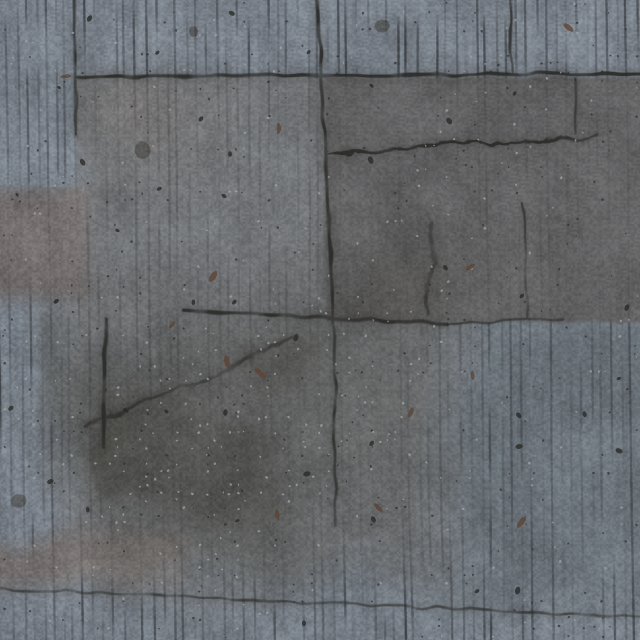
Give the GLSL for this texture, as a WebGL 1 fragment shader.

```glsl
precision highp float;
// Worn concrete paving: brushed grooves, slab joints, cracks, damp stains and grit.
uniform vec2 u_resolution;

const vec3 BLUE_CONCRETE = vec3(0.475, 0.505, 0.540);
const vec3 SHADE_CONCRETE = vec3(0.420, 0.450, 0.478);
const vec3 GREY_CONCRETE = vec3(0.445, 0.455, 0.465);
const vec3 BROWN_CONCRETE = vec3(0.385, 0.383, 0.388);
const vec3 PINK_CONCRETE = vec3(0.455, 0.437, 0.432);
const vec3 STAIN = vec3(0.275, 0.273, 0.255);
const vec3 JOINT = vec3(0.165, 0.165, 0.155);
const vec3 GRIT = vec3(0.64, 0.65, 0.65);
const vec3 LEAF = vec3(0.36, 0.26, 0.20);
const float GROOVES = 64.0;
const float GRAIN = 0.17;
const float MOTTLE = 0.13;

float hash(vec2 p) {
  return fract(sin(dot(p, vec2(127.1, 311.7))) * 43758.5453);
}

float noise(vec2 p) {
  vec2 i = floor(p), f = fract(p);
  f = f * f * (3.0 - 2.0 * f);
  return mix(mix(hash(i), hash(i + vec2(1, 0)), f.x),
             mix(hash(i + vec2(0, 1)), hash(i + vec2(1, 1)), f.x), f.y);
}

float fbm(vec2 p) {
  float sum = 0.0, amp = 0.5;
  for (int i = 0; i < 5; i++) {
    sum += amp * noise(p);
    p = p * 2.03 + 17.3;
    amp *= 0.5;
  }
  return sum;
}

// Soft-edged rectangle mask
float box(vec2 p, vec2 lo, vec2 hi, float soft) {
  vec2 m = smoothstep(lo - soft, lo + soft, p) * (1.0 - smoothstep(hi - soft, hi + soft, p));
  return m.x * m.y;
}

// Dark line from a to b with a faint dirty halo
float seam(vec2 p, vec2 a, vec2 b, float width) {
  vec2 d = b - a;
  float t = clamp(dot(p - a, d) / dot(d, d), 0.0, 1.0);
  float r = length(p - a - d * t);
  float wear = 0.45 + 0.75 * noise(p * 45.0);
  return wear * (0.8 * (1.0 - smoothstep(width * 0.3, width + 0.0016, r)) + 0.3 * exp(-r / (width * 3.0)));
}

// Scattered ellipses, one at most in each grid cell
float specks(vec2 p, float scale, float share, float radius, float stretch, float seed) {
  vec2 q = p * scale, cell = floor(q) + seed;
  vec2 offset = fract(q) - 0.3 - 0.4 * vec2(hash(cell + 3.1), hash(cell + 7.7));
  float angle = 6.283 * hash(cell + 5.3);
  float c = cos(angle), s = sin(angle);
  offset = mat2(c, -s, s, c) * offset * vec2(1.0, stretch);
  float size = radius * (0.5 + 0.5 * hash(cell + 9.2));
  float blur = scale * 0.0012;
  return step(hash(cell), share) * (1.0 - smoothstep(size - blur, size + blur, length(offset)));
}

// Brushed lines of uneven depth, running down the canvas
float grooves(vec2 p) {
  float x = (p.x + 0.012 * p.y + 0.005 * noise(p * vec2(9.0, 4.0))) * GROOVES;
  float id = floor(x);
  float d = abs(fract(x) - 0.3 - 0.4 * hash(vec2(id, 2.0))) / GROOVES;
  float depth = (0.35 + 0.65 * hash(vec2(id, 5.0))) * smoothstep(0.15, 0.7, noise(vec2(id * 7.3, p.y * 13.0)));
  return depth * (1.0 - smoothstep(0.0006, 0.0030, d));
}

float blob(vec2 p, vec2 centre, vec2 size) {
  vec2 d = (p - centre) / size;
  return exp(-dot(d, d));
}

void main() {
  vec2 p = gl_FragCoord.xy / u_resolution;
  vec2 warp = vec2(fbm(p * 7.0), fbm(p * 7.0 + 31.0)) - 0.48;
  vec2 soft = p + 0.10 * warp;
  vec2 rough = p + 0.006 * (vec2(noise(p * 38.0), noise(p * 38.0 + 50.0)) - 0.5);
  vec2 jagged = p + 0.028 * (vec2(fbm(p * 22.0), fbm(p * 22.0 + 9.0)) - 0.48);

  // Slabs
  float middle = box(soft, vec2(0.09, 0.09), vec2(0.70, 0.96), 0.06) * (1.0 - smoothstep(0.876, 0.882, rough.y));
  float right = box(rough, vec2(0.508, 0.497), vec2(1.2, 0.88), 0.005);
  float shade = box(soft, vec2(0.50, 0.06), vec2(1.2, 0.50), 0.04);
  float corner = box(rough, vec2(-0.2, 0.71), vec2(0.118, 1.2), 0.005);
  float pink = box(rough, vec2(-0.2, 0.535), vec2(0.14, 0.705), 0.02) + box(soft, vec2(-0.2, 0.09), vec2(0.30, 0.16), 0.025);
  pink += 0.6 * blob(soft, vec2(0.22, 0.82), vec2(0.09, 0.06));
  vec3 color = mix(BLUE_CONCRETE, SHADE_CONCRETE, shade);
  color = mix(color, GREY_CONCRETE, middle * (1.0 - corner));
  color = mix(color, BROWN_CONCRETE, right);
  color = mix(color, PINK_CONCRETE, clamp(pink, 0.0, 1.0) * (1.0 - corner));

  // Damp stains
  float stain = blob(soft, vec2(0.36, 0.28), vec2(0.14, 0.17)) + 0.8 * blob(soft, vec2(0.20, 0.33), vec2(0.11, 0.13));
  stain += 0.7 * blob(soft, vec2(0.43, 0.46), vec2(0.10, 0.06)) + 0.5 * blob(soft, vec2(0.60, 0.36), vec2(0.10, 0.16));
  stain += 0.5 * blob(soft, vec2(0.60, 0.56), vec2(0.10, 0.08)) + 0.5 * blob(soft, vec2(0.08, 0.44), vec2(0.03, 0.10));
  stain += 0.9 * blob(p, vec2(0.165, 0.27), vec2(0.022, 0.04));
  stain = clamp(stain, 0.0, 1.0);
  color = mix(color, STAIN, stain * (0.45 + 0.5 * fbm(p * 11.0)));
  color = mix(color, STAIN, 0.6 * specks(rough, 11.0, 0.04, 0.17, 1.1, 40.0));

  // Brushed finish and grain
  float brushed = (1.0 - 0.55 * middle) * (1.0 - 0.8 * right) * (1.0 - 0.35 * shade) * (1.0 - 0.8 * stain);
  brushed = max(brushed * (1.0 - 0.7 * clamp(pink, 0.0, 1.0)), corner);
  float streak = noise(vec2(p.x * 150.0, p.y * 9.0)) - 0.5;
  color *= 1.0 - brushed * (0.42 * grooves(p) - 0.10 * streak);
  float grain = noise(p * 330.0) + 0.6 * noise(p * 170.0 + 20.0) - 0.8;
  color *= 1.0 + GRAIN * grain + MOTTLE * 2.0 * (fbm(p * 16.0) - 0.48);

  // Joints and cracks
  float dark = seam(rough, vec2(0.494, 1.02), vec2(0.522, 0.50), 0.0028);
  dark = max(dark, 0.8 * seam(rough, vec2(0.522, 0.50), vec2(0.525, 0.18), 0.0024));
  dark = max(dark, seam(rough, vec2(0.12, 0.879), vec2(1.02, 0.886), 0.0028));
  dark = max(dark, 0.9 * seam(rough, vec2(0.285, 0.515), vec2(0.70, 0.494), 0.0032));
  dark = max(dark, 0.6 * seam(rough, vec2(0.70, 0.494), vec2(0.88, 0.502), 0.0018));
  dark = max(dark, seam(rough, vec2(0.165, 0.50), vec2(0.163, 0.30), 0.0030));
  dark = max(dark, 0.7 * seam(rough, vec2(0.118, 1.02), vec2(0.119, 0.79), 0.0020));
  dark = max(dark, 0.7 * seam(rough, vec2(0.797, 1.02), vec2(0.800, 0.886), 0.0018));
  dark = max(dark, 0.6 * seam(rough, vec2(0.818, 0.68), vec2(0.823, 0.50), 0.0018));
  dark = max(dark, 0.6 * seam(rough, vec2(0.900, 0.88), vec2(0.899, 0.79), 0.0016));
  dark = max(dark, 0.6 * seam(rough, vec2(-0.02, 0.081), vec2(1.02, 0.035), 0.0020));
  dark = max(dark, seam(jagged, vec2(0.51, 0.760), vec2(0.93, 0.788), 0.0022));
  dark = max(dark, 0.6 * seam(jagged, vec2(0.68, 0.65), vec2(0.67, 0.51), 0.0040));
  dark = max(dark, 0.6 * seam(jagged, vec2(0.13, 0.33), vec2(0.45, 0.47), 0.0030));
  color = mix(color, JOINT, clamp(dark, 0.0, 0.92));

  // Pits, grit and fallen leaves
  color = mix(color, JOINT, 0.7 * specks(p, 75.0, 0.07, 0.16, 1.2, 11.0));
  color = mix(color, JOINT, 0.8 * specks(p, 18.0, 0.06, 0.11, 1.5, 83.0));
  color = mix(color, GRIT, 0.75 * specks(p, 85.0, 0.02 + 0.16 * stain, 0.20, 1.3, 23.0));
  color = mix(color, LEAF, 0.75 * specks(rough, 13.0, 0.07, 0.15, 2.6, 61.0));

  gl_FragColor = vec4(color, 1.0);
}
```
